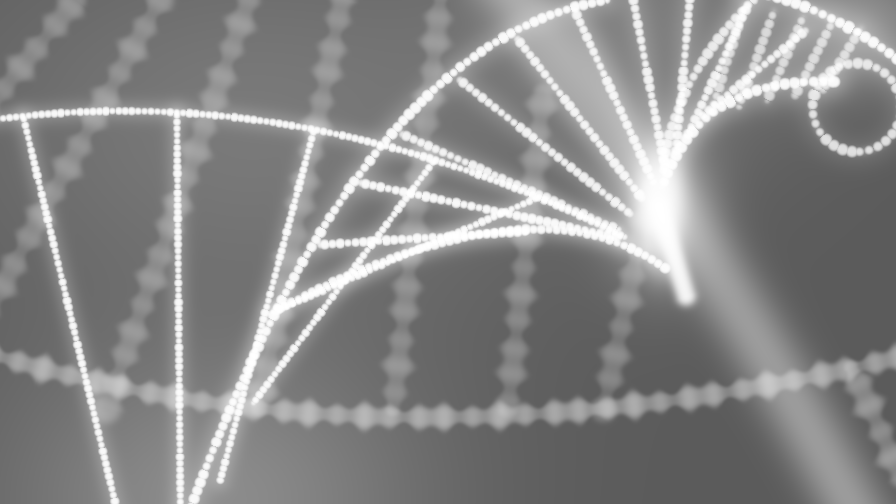
This background is drawn by a WebGL 1 fragment shader. Its source:

```glsl
precision highp float;
uniform vec2 u_resolution;

#define SHADE 0.355
#define BEAD_STEP 0.115
#define BEAD_SIZE 0.065
#define BEAD_LIGHT 2.3
#define HALO_WIDTH 0.20
#define HALO_LIGHT 0.20
#define BLUR_LIGHT 0.42
#define DUST_LIGHT 0.55
#define HUB vec2(11.77, 5.3)
#define HUB_TAIL vec2(12.25, 3.72)

float hash(vec2 p) {
  return fract(sin(dot(p, vec2(41.3, 289.1))) * 4375.85);
}

float spot(vec2 p, vec2 center, vec2 radius) {
  vec2 q = (p - center) / radius;
  return exp(-dot(q, q));
}

vec2 bezier(vec2 a, vec2 b, vec2 c, float t) {
  return mix(mix(a, b, t), mix(b, c, t), t);
}

// Both "near" functions return (distance, length along the line).
vec2 nearLine(vec2 p, vec2 a, vec2 b) {
  vec2 ab = b - a;
  float t = clamp(dot(p - a, ab) / dot(ab, ab), 0.0, 1.0);
  return vec2(length(p - a - ab * t), t * length(ab));
}

vec2 nearCurve(vec2 p, vec2 a, vec2 b, vec2 c) {
  vec2 best = vec2(100.0, 0.0), start = a;
  float travelled = 0.0;
  for (int i = 1; i <= 16; i++) {
    vec2 end = bezier(a, b, c, float(i) / 16.0);
    vec2 hit = nearLine(p, start, end);
    if (hit.x < best.x) best = vec2(hit.x, hit.y + travelled);
    travelled += length(end - start);
    start = end;
  }
  return best;
}

// Sharp string of beads with a thin thread and a halo.
float beads(vec2 near, float scale) {
  float pitch = BEAD_STEP * scale;
  float cell = near.y / pitch;
  float size = BEAD_SIZE * scale * mix(0.65, 1.1, hash(vec2(floor(cell), scale)));
  float d = length(vec2(near.x, (fract(cell) - 0.5) * pitch));
  float core = 1.0 - smoothstep(size - 0.04, size + 0.03, d);
  float thread = exp(-pow(near.x / (0.05 * scale), 2.0));
  float halo = exp(-pow(near.x / (HALO_WIDTH * scale), 2.0));
  return BEAD_LIGHT * core + 0.5 * thread + HALO_LIGHT * halo;
}

// Out-of-focus strand whose width swells in layered sines.
float blurred(vec2 near, float width, float seed) {
  float swell = 0.8 + 0.2 * sin(near.y * 13.0 + seed) + 0.15 * sin(near.y * 5.3 + seed * 2.7);
  return BLUR_LIGHT * swell * exp(-pow(near.x / (width * swell), 4.0));
}

float dust(vec2 p) {
  float light = 0.0;
  for (int i = 0; i < 4; i++) {
    float layer = float(i);
    vec2 q = p / (0.55 + 0.27 * layer) + layer * 7.3;
    vec2 id = floor(q);
    vec2 center = 0.25 + 0.5 * vec2(hash(id), hash(id + 19.7));
    float radius = mix(0.05, 0.14, hash(id + 5.1));
    float shown = step(0.58, hash(id + 31.9)) * mix(0.25, 1.0, hash(id + 47.3));
    light += shown * (1.0 - smoothstep(radius * 0.4, radius + 0.03, length(q - center))) / (1.0 + 0.5 * layer);
  }
  return DUST_LIGHT * light;
}

float backStrands(vec2 p) {
  float light = blurred(nearCurve(p, vec2(-0.2, 2.69), vec2(7.1, 0.42), vec2(16.2, 2.65)), 0.21, 1.0) * 1.4;
  light += blurred(nearLine(p, vec2(15.2, 2.44), vec2(16.1, 0.5)), 0.25, 4.0);
  for (int i = 0; i < 7; i++) {
    float k = float(i);
    vec2 top = vec2(1.35 + k * (1.46 + 0.042 * k), 9.0 - 1.67 * max(k - 4.0, 0.0));
    vec2 foot = vec2(-4.58 + k * (3.58 - 0.17 * k), 1.7);
    light += 0.75 * blurred(nearLine(p, top, foot), 0.24, k);
  }
  // Wide diagonal beam
  float beam = nearCurve(p, vec2(8.96, 9.4), vec2(12.3, 5.46), vec2(15.4, -0.4)).x;
  return light + 0.5 * exp(-pow(beam / 0.55, 2.0));
}

float frontStrands(vec2 p) {
  vec2 a = vec2(0.0, 6.88), b = vec2(5.5, 7.58), c = vec2(11.15, 4.77);
  float light = beads(nearCurve(p, a, b, c), 1.0);
  light += beads(nearCurve(p, vec2(3.33, -0.27), vec2(6.46, 8.33), vec2(10.83, 9.0)), 1.35);
  light += beads(nearCurve(p, vec2(4.9, 3.44), vec2(9.52, 5.92), vec2(11.88, 4.21)), 1.2);
  // Coil receding to the right
  light += beads(nearCurve(p, vec2(11.83, 5.67), vec2(12.5, 7.65), vec2(14.9, 7.54)), 1.5);
  light += 0.6 * beads(nearCurve(p, vec2(11.83, 5.88), vec2(11.98, 7.54), vec2(13.44, 9.0)), 1.4);
  light += beads(nearCurve(p, vec2(13.3, 9.2), vec2(14.8, 8.9), vec2(16.15, 7.85)), 1.5);
  vec2 ring = p - vec2(15.3, 7.08);
  light += 0.55 * beads(vec2(abs(length(ring) - 0.79), 0.79 * atan(ring.x, ring.y) + 3.0), 1.5);
  // Rungs: hanging, fanned to the hub, crossing, and in the coil
  for (int i = 0; i < 8; i++) {
    float k = float(i);
    if (i < 5) {
      vec2 top = bezier(a, b, c, 0.0375 + k * (0.2625 - 0.014 * k));
      vec2 foot = bezier(vec2(2.4, -1.42), vec2(4.17, -0.17), vec2(5.0, 3.48), k / 4.0);
      light += beads(nearLine(p, top, foot), 1.0);
      light += 0.4 * beads(nearLine(p, vec2(13.3 + 0.52 * k, 8.9 - 0.1 * k), vec2(12.7 + 0.5 * k, 7.0 + 0.1 * k)), 1.4);
    }
    vec2 rim = vec2(7.19 + 1.027 * k, 6.6 + k * (1.083 - 0.117 * k));
    light += 0.75 * beads(nearLine(p, rim, vec2(11.04 + 0.208 * k, 4.9 + 0.285 * k)), 1.25);
    if (i < 2) light += beads(nearLine(p, vec2(6.46 - 0.73 * k, 5.73 - 1.1 * k), vec2(11.04 - 1.67 * k, 4.77 + 0.1 * k)), 1.2);
  }
  // Bright hub and its tail
  light += 3.0 * spot(p, HUB, vec2(0.34, 0.75)) + 0.5 * spot(p, HUB, vec2(0.9, 1.3));
  return light + 2.5 * exp(-pow(nearLine(p, HUB, HUB_TAIL).x / 0.14, 2.0));
}

void main() {
  vec2 p = gl_FragCoord.xy * 9.0 / u_resolution.y;
  // Soft grey backdrop
  float grey = SHADE + 0.19 * spot(p, vec2(3.8, 0.0), vec2(3.8, 2.8));
  grey += 0.12 * spot(p, vec2(4.5, 6.8), vec2(5.5, 3.5)) + 0.12 * spot(p, vec2(11.5, 8.5), vec2(3.0, 2.2));
  grey += 0.2 * spot(p, vec2(15.3, 8.5), vec2(1.6, 1.1));
  float light = backStrands(p) + dust(p) + frontStrands(p);
  gl_FragColor = vec4(vec3(1.0 - (1.0 - grey) * exp(-light)), 1.0);
}
```
